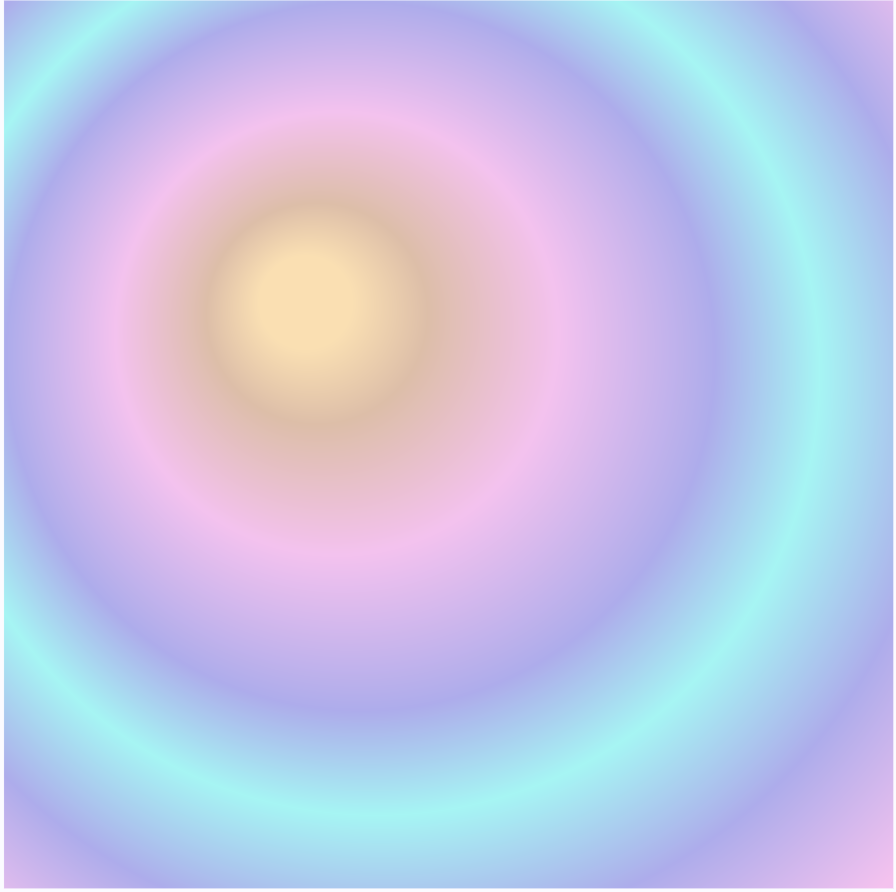
This background is drawn by a Shadertoy shader. Its source:

```glsl
// Pastel radial gradient whose rings drift off-centre, in a thin white frame.

const vec3 CREAM    = vec3(0.980, 0.875, 0.700);
const vec3 TAN      = vec3(0.865, 0.745, 0.660);
const vec3 PINK     = vec3(0.955, 0.760, 0.935);
const vec3 LAVENDER = vec3(0.680, 0.675, 0.920);
const vec3 CYAN     = vec3(0.650, 0.960, 0.955);
const vec3 FRAME    = vec3(0.985, 0.985, 1.000);

// Index k of the circle through p, with centre focus + k * drift and radius k * growth
float ringIndex(vec2 p, vec2 focus, vec2 drift, float growth) {
    vec2 q = p - focus;
    float a = growth * growth - dot(drift, drift);
    float b = dot(q, drift);
    return (sqrt(b * b + a * dot(q, q)) - b) / a;
}

// Linear blend towards the next colour between two stops
vec3 blendStop(vec3 base, vec3 next, float from, float to, float k) {
    return mix(base, next, clamp((k - from) / (to - from), 0.0, 1.0));
}

vec3 ringColor(float k) {
    vec3 color = blendStop(CREAM, TAN, 0.42, 1.0, k);
    color = blendStop(color, PINK, 1.0, 2.0, k);
    color = blendStop(color, LAVENDER, 2.0, 3.2, k);
    color = blendStop(color, CYAN, 3.2, 4.0, k);
    color = blendStop(color, LAVENDER, 4.0, 4.95, k);
    return blendStop(color, PINK, 4.95, 6.0, k);
}

// Smooth coverage of the box between two corners
float boxMask(vec2 p, vec2 low, vec2 high, float blur) {
    vec2 inside = min(p - low, high - p);
    return smoothstep(-blur, blur, min(inside.x, inside.y));
}

void mainImage(out vec4 fragColor, in vec2 fragCoord) {
    vec2 p = fragCoord / iResolution.y;
    float aspect = iResolution.x / iResolution.y;
    float pixel = 1.0 / iResolution.y;

    // Rings
    float k = ringIndex(p, vec2(0.3333, 0.670), vec2(0.0222, -0.0218), 0.1242);
    vec3 color = ringColor(k);

    // Frame
    float panel = boxMask(p, vec2(0.0045, 0.004), vec2(aspect - 0.003, 0.9995), 0.7 * pixel);
    fragColor = vec4(mix(FRAME, color, panel), 1.0);
}
```
